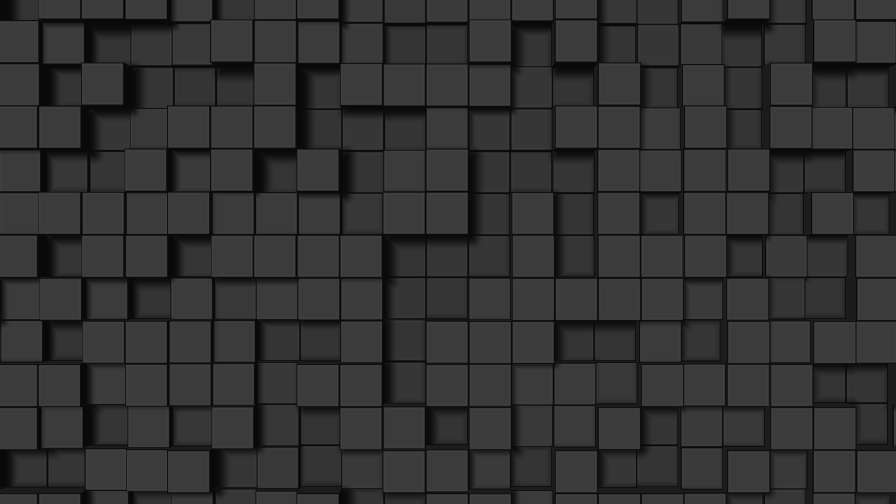
Reproduce this background procedurally as a WebGL 2 fragment shader.

```glsl
#version 300 es
precision highp float;
// A wall of charcoal cubes pushed out to random heights, seen face on.
// Each view ray walks down through the grid to a cube face or side wall;
// taller neighbours then cast soft shadows to the lower right.

uniform vec2 u_resolution;
out vec4 fragColor;

float hash(vec2 p) {
    vec3 q = fract(vec3(p.xyx) * 0.1031);
    q += dot(q, q.yzx + 33.33);
    return fract((q.x + q.y) * q.z);
}

float cubeHeight(vec2 cell) {
    return smoothstep(0.05, 0.85, hash(cell + 17.0));
}

float boxDistance(vec2 p, float halfSize) {
    vec2 d = abs(p) - halfSize;
    return length(max(d, 0.0)) + min(max(d.x, d.y), 0.0);
}

// Grid position seen through a view point at a given height
vec2 gridAt(vec2 view, float height) {
    return view / (1.0 + 0.026 * (height - 0.5)) + vec2(10.52, 5.6);
}

// Darkness cast on a cube face by its eight neighbours
float castShadow(vec2 cell, vec2 local, float height) {
    float shadow = 0.0;
    for (int y = -1; y <= 1; y++) {
        for (int x = -1; x <= 1; x++) {
            vec2 side = vec2(x, y);
            float rise = max(cubeHeight(cell + side) - height, 0.0);
            vec2 shift = rise * vec2(0.13, -0.10);
            float dist = boxDistance(local - side - 0.5 - shift, 0.5);
            float soft = 1.0 - smoothstep(-0.08, 0.04 + 0.28 * rise, dist);
            shadow = max(shadow, soft * smoothstep(0.0, 0.5, rise));
        }
    }
    return shadow;
}

vec3 cubeFace(vec2 cell, vec2 local, float height) {
    float inset = -boxDistance(local - 0.5, 0.47) + 0.03;
    vec3 color = vec3(mix(0.205, 0.233, smoothstep(0.0, 0.6, height)));

    // Thin light bevel, then the dark joint around the face
    color += 0.02 * smoothstep(0.03, 0.045, inset) * (1.0 - smoothstep(0.045, 0.075, inset));
    color *= 1.0 - 0.8 * castShadow(cell, local, height);
    return mix(vec3(0.04), color, smoothstep(0.008, 0.034, inset));
}

// Walls facing the upper left catch a little light
vec3 cubeWall(vec2 view, vec2 local) {
    vec2 edge = min(local, 1.0 - local);
    bool lit = edge.x < edge.y ? view.x > 0.0 : view.y < 0.0;
    return vec3(lit ? 0.11 : 0.035);
}

vec3 cubes(vec2 view) {
    const float STEP = 0.05;
    for (int i = 0; i <= 20; i++) {
        float level = 1.0 - STEP * float(i);
        vec2 grid = gridAt(view, level);
        vec2 cell = floor(grid);
        float height = cubeHeight(cell);
        if (height >= level - 0.001) {
            if (height - level > STEP) return cubeWall(view, grid - cell);
            vec2 local = clamp(gridAt(view, height) - cell, 0.0, 1.0);
            return cubeFace(cell, local, height);
        }
    }
    return vec3(0.04);
}

void main() {
    // Four samples per pixel smooth every edge
    vec3 color = vec3(0.0);
    for (int i = 0; i < 4; i++) {
        vec2 offset = vec2(i % 2, i / 2) * 0.5 - 0.25;
        vec2 view = (gl_FragCoord.xy + offset - 0.5 * u_resolution) / u_resolution.y;
        color += 0.25 * cubes(view * 11.85);
    }
    fragColor = vec4(color, 1.0);
}
```
